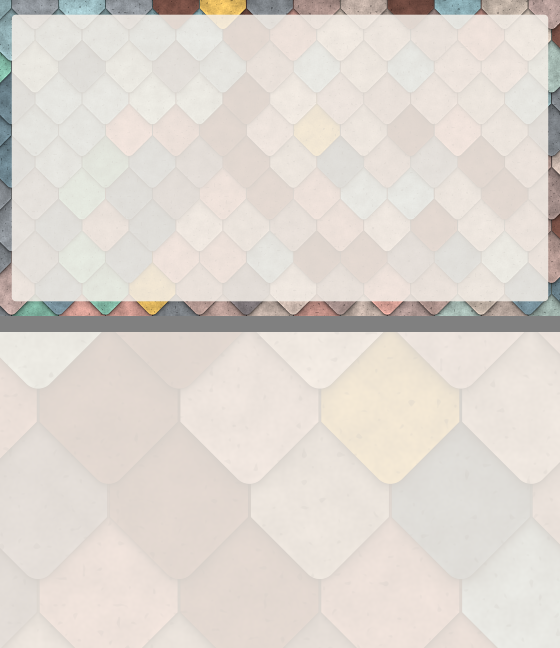
Top: the whole. Bottom: its middle third, enlarged.
Write a Shadertoy shader that draws this pattern.

```glsl
const float TILE_WIDTH = 0.1486;            // in canvas heights
const float ROW_STEP = 0.676;               // in tile widths, as are the next five
const vec2  FIRST_TIP = vec2(1.246, 1.293); // measured from the top left
const float TIP_RADIUS = 0.12;
const float JOINT = 0.010;
const float LINE_WIDTH = 0.022;
const float SHADOW_WIDTH = 0.075;
const float LINE_DARK = 0.50;
const float SHADOW_DARK = 0.30;
const float WEAR = 0.20;
const vec2  PANEL_MARGIN = vec2(0.037, 0.0463);
const float PANEL_RADIUS = 0.014;
const float PANEL_OPACITY = 0.86;
const vec3  PANEL_COLOR = vec3(0.955, 0.932, 0.905);
const vec3  GAP_COLOR = vec3(0.20, 0.21, 0.20);

const vec3 COOL[6] = vec3[6](
    vec3(0.54, 0.76, 0.68), vec3(0.61, 0.73, 0.75), vec3(0.43, 0.52, 0.56),
    vec3(0.70, 0.78, 0.75), vec3(0.53, 0.55, 0.57), vec3(0.60, 0.74, 0.77));
const vec3 WARM[6] = vec3[6](
    vec3(0.80, 0.60, 0.56), vec3(0.79, 0.73, 0.68), vec3(0.70, 0.61, 0.59),
    vec3(0.52, 0.49, 0.50), vec3(0.74, 0.63, 0.60), vec3(0.77, 0.70, 0.66));
const vec3 BROWN = vec3(0.46, 0.31, 0.27);
const vec3 YELLOW = vec3(0.93, 0.76, 0.40);

float hash(vec2 p) {
    vec3 q = fract(vec3(p.xyx) * 0.1031);
    q += dot(q, q.yzx + 33.33);
    return fract((q.x + q.y) * q.z);
}

float cornerSlope(vec2 cell, vec2 f, vec2 corner) {
    float a = 6.2832 * hash(cell + corner);
    return dot(vec2(cos(a), sin(a)), f - corner);
}

float gradientNoise(vec2 p) {
    vec2 c = floor(p), f = p - c;
    vec2 u = f * f * f * (f * (f * 6.0 - 15.0) + 10.0);
    vec2 e = vec2(0.0, 1.0);
    return mix(mix(cornerSlope(c, f, e.xx), cornerSlope(c, f, e.yx), u.x),
               mix(cornerSlope(c, f, e.xy), cornerSlope(c, f, e.yy), u.x), u.y);
}

// Distance to a right-angled, downward point with a rounded tip at the origin
float tileTip(vec2 p) {
    vec2 w = vec2(abs(p.x), p.y + TIP_RADIUS);
    float d = w.x < w.y ? length(w) : (w.x + w.y) * sqrt(0.5);
    return d - TIP_RADIUS;
}

// Cool glazes gather at the upper left, warm clay at the centre and below
vec3 tileColor(vec2 id, vec2 place) {
    float warmth = 0.12 + 0.75 * smoothstep(0.05, 0.50, place.x + 0.3 * (place.y - 0.5))
                 - 0.20 * smoothstep(0.65, 0.85, place.x);
    float pick = hash(id + 17.3);
    int k = int(pick * 5.99);
    bool warm = hash(id + 41.7) < warmth;
    vec3 color = warm ? WARM[k] : COOL[k];
    float rare = hash(id + 73.1);
    if (rare > 0.955) color = YELLOW;
    else if (rare < 0.13 && warm) color = BROWN;
    return color * (0.90 + 0.20 * hash(id + 97.9));
}

// Blotches, fine grain and scattered pits
float tileWear(vec2 p, vec2 id) {
    vec2 q = p + 11.0 * vec2(hash(id + 5.1), hash(id + 8.6));
    float blotch = gradientNoise(q * 4.0) + 0.5 * gradientNoise(q * 11.0);
    float grain = gradientNoise(q * 29.0);
    float pits = smoothstep(0.36, 0.52, gradientNoise(q * 16.0 + 60.0));
    return 1.0 + WEAR * (blotch + 0.5 * grain) - 0.25 * pits;
}

vec3 roof(vec2 p, float pixel, float aspect) {
    float baseRow = ceil((p.y - FIRST_TIP.y) / ROW_STEP);
    vec3 color = GAP_COLOR;

    // Paint from the lowest layer up; the last row only casts its shadow
    for (int i = 1; i >= -1; i--) {
        float row = baseRow + float(i);
        float x = p.x - FIRST_TIP.x - 0.5 * mod(row, 2.0);
        float column = floor(x + 0.5);
        vec2 id = vec2(column, row) + 50.0;
        vec2 q = vec2(x - column, p.y - FIRST_TIP.y - row * ROW_STEP);

        float tip = tileTip(q);
        float d = max(tip, abs(q.x) - 0.5 + JOINT);
        float outside = max(d, 0.0);
        color *= 1.0 - LINE_DARK * exp(-outside / LINE_WIDTH);
        color *= 1.0 - SHADOW_DARK * exp(-outside / SHADOW_WIDTH);

        vec2 place = (p - q) * TILE_WIDTH / vec2(aspect, 1.0);
        vec3 tile = tileColor(id, place) * tileWear(q, id);
        tile *= 1.0 + 0.08 * smoothstep(-0.05, -0.01, tip);
        color = mix(color, tile, smoothstep(0.5, -0.5, d / pixel));
    }
    return color;
}

float roundedBox(vec2 p, vec2 halfSize, float radius) {
    vec2 q = abs(p) - halfSize + radius;
    return length(max(q, 0.0)) + min(max(q.x, q.y), 0.0) - radius;
}

void mainImage(out vec4 fragColor, in vec2 fragCoord) {
    vec2 uv = fragCoord / iResolution.y;
    float aspect = iResolution.x / iResolution.y;
    float pixel = 1.0 / iResolution.y;

    vec2 p = vec2(uv.x, 1.0 - uv.y) / TILE_WIDTH;
    vec3 color = roof(p, 1.2 * pixel / TILE_WIDTH, aspect);

    // Translucent panel over the roof
    vec2 center = 0.5 * vec2(aspect, 1.0);
    float panel = roundedBox(uv - center, center - PANEL_MARGIN, PANEL_RADIUS);
    float cover = smoothstep(0.5, -0.5, panel / pixel);
    color = mix(color, PANEL_COLOR, PANEL_OPACITY * cover);

    fragColor = vec4(clamp(color, 0.0, 1.0), 1.0);
}
```
